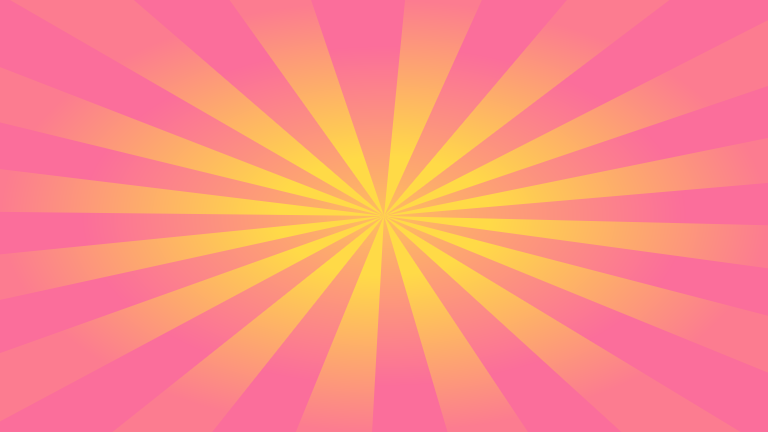
This background is drawn by a Shadertoy shader. Its source:

```glsl
// Retro sunburst: yellow rays fading into pink around the canvas centre.

const float TAU = 6.2831853;

// Colours
const vec3 PINK   = vec3(0.985, 0.430, 0.607);
const vec3 YELLOW = vec3(1.000, 0.855, 0.280);

// Ray layout, in degrees counterclockwise from straight up
const float FIRST_EDGE = 10.75;
const float RAY_WIDTH  = 11.165;

// Radial fades: amount of yellow at the centre, and its loss per unit radius
const vec2  BRIGHT_FADE  = vec2(1.33, 1.20);
const vec2  DARK_FADE    = vec2(0.75, 0.95);
const float BRIGHT_FLOOR = 0.13;

float fade(vec2 amount, float radius, float lowest) {
    return clamp(amount.x - amount.y * radius, lowest, 1.0);
}

// Coverage of the bright rays, 0 to 1, smoothed over one pixel
float rayMask(vec2 p, float radius) {
    float first = radians(FIRST_EDGE);
    float width = radians(RAY_WIDTH);
    float angle = mod(atan(-p.x, p.y), TAU);

    // The wedge that closes the circle is wider, so hold its phase
    float phase = max((angle - first) / width, -0.5);

    // Signed distance to the nearest edge, positive inside bright rays
    float wedge = mod(phase + 0.5, 2.0) - 0.5;
    float edge = (0.5 - abs(wedge - 0.5)) * width * radius;

    // Pixel size across the ray, in the stretched space
    vec2 across = vec2(-p.y, p.x) / radius;
    float pixel = length(across * 2.0 / iResolution.xy);
    return clamp(edge / pixel + 0.5, 0.0, 1.0);
}

void mainImage(out vec4 fragColor, in vec2 fragCoord) {
    // Stretched space: every canvas side lies at distance 1
    vec2 p = 2.0 * fragCoord / iResolution.xy - 1.0;
    float radius = max(length(p), 1e-4);

    float bright = fade(BRIGHT_FADE, radius, BRIGHT_FLOOR);
    float dark = fade(DARK_FADE, radius, 0.0);
    float glow = mix(dark, bright, rayMask(p, radius));

    fragColor = vec4(mix(PINK, YELLOW, glow), 1.0);
}
```
